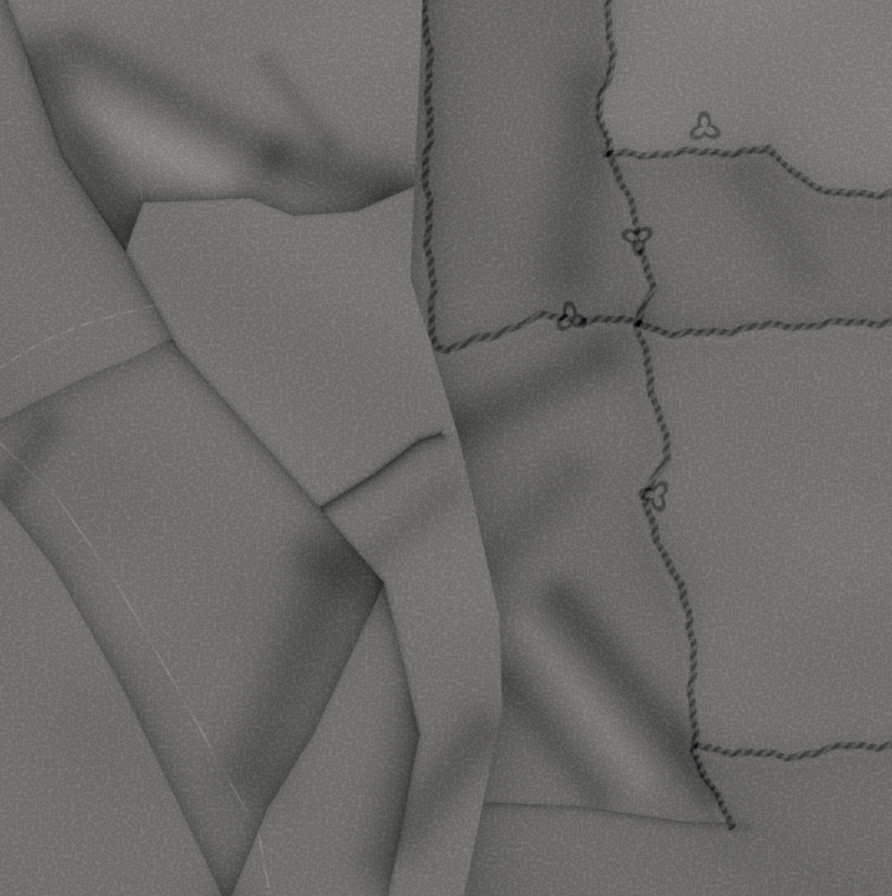
Write a Shadertoy shader that draws this texture.

```glsl
// Draped grey cloth: overlapping panels with soft wrinkles, folds and corded seams.
// Signed distances to polylines split the panels and shade their creases; capsules
// give the broad wrinkles, cellular noise the grain of the weave.
#define TINT vec3(1, .99, .967)
#define EDGE .0015
#define CORD .0055
#define TWIST 480.
#define SHADE .016
#define GRAIN .075
#define CELLS 270.

// Keeps the nearest segment: x = signed distance, y = how squarely it is faced.
// Positive is right of a downward line, or above one running right.
void nearest(inout vec2 s, vec2 p, vec2 a, vec2 b) {
    vec2 ba = b - a, pa = p - a;
    float d = length(pa - ba * clamp(dot(pa, ba) / dot(ba, ba), 0., 1.));
    float side = (ba.y * pa.x - ba.x * pa.y) / length(ba);
    if (d < abs(s.x)) s = vec2(side < 0. ? -d : d, (abs(side) + 1e-5) / (d + 1e-5));
}

// Polylines through four or six points
vec2 path(vec2 p, vec4 a, vec4 b) {
    vec2 s = vec2(9, 0);
    nearest(s, p, a.xy, a.zw);
    nearest(s, p, a.zw, b.xy);
    nearest(s, p, b.xy, b.zw);
    return s;
}
vec2 path(vec2 p, vec4 a, vec4 b, vec4 c) {
    vec2 s = path(p, a, b);
    nearest(s, p, b.zw, c.xy);
    nearest(s, p, c.xy, c.zw);
    return s;
}
vec2 closer(vec2 s, vec2 t) { return abs(s.x) < abs(t.x) ? s : t; }
float over(vec2 s) { return smoothstep(-EDGE, EDGE, s.x); }

// Shadow with its own falloff on each side
float fold(vec2 s, float positive, float negative) {
    return s.y * exp(-abs(s.x) / mix(negative, positive, over(s)));
}

// Soft wrinkle along a segment
float ridge(vec2 p, vec4 l, float width) {
    vec2 s = vec2(9, 0);
    nearest(s, p, l.xy, l.zw);
    return exp(-s.x * s.x / (width * width));
}

// Twisted cord with a lit rim and a soft shadow
float seam(vec2 s, vec2 p) {
    float cord = smoothstep(CORD, CORD * .4, abs(s.x));
    float rim = exp(-pow(abs(s.x / CORD + 1.5), 2.));
    return .025 * rim - cord * (.1 + .06 * sin((p.x + p.y) * TWIST)) - .045 * exp(-abs(s.x) / SHADE);
}

float chalk(vec2 s, vec2 p) {
    return .08 * smoothstep(EDGE * 1.6, 0., abs(s.x)) * (.6 + .4 * sin((p.x - p.y) * 210.));
}

float knot(vec2 p, vec2 centre) {
    vec2 q = p - centre;
    float loop = abs(length(q) - .011 - .005 * sin(3. * atan(q.y, q.x) + centre.x * 40.));
    return -.15 * smoothstep(CORD, .001, loop);
}

float cellular(vec2 p) {
    float d = 2.;
    for (int i = 0; i < 9; i++) {
        vec2 c = floor(p) + vec2(i % 3 - 1, i / 3 - 1);
        vec2 h = fract(sin(c * mat2(127.1, 311.7, 269.5, 183.3)) * 43758.);
        d = min(d, length(c + h - p));
    }
    return d;
}

float leftCloth(vec2 p) {
    float v = .445 - .08 * fold(path(p, vec4(-.02, .48, .1, .42), vec4(.15, .4, .2, .375)), EDGE, SHADE);
    v -= .1 * fold(path(p, vec4(0, .555, .06, .63), vec4(.14, .77, .26, 1.02)), SHADE, EDGE);
    v += chalk(path(p, vec4(0, .41, .05, .38), vec4(.1, .36, .175, .34)), p);
    v += chalk(path(p, vec4(0, .495, .06, .55), vec4(.13, .65, .2, .77), vec4(.29, .93, .303, 1)), p);
    v -= .07 * ridge(p, vec4(.01, .54, .05, .48), .022) + .1 * ridge(p, vec4(.38, .63, .28, .86), .04);
    v -= .06 * ridge(p, vec4(.35, .62, .42, .66), .03) + .08 * ridge(p, vec4(.47, .8, .43, .96), .03);
    return v - .12 * fold(path(p, vec4(.43, .65, .35, .82), vec4(.3, .9, .25, 1.02)), EDGE, SHADE);
}

float middleFlap(vec2 p) {
    float pinch = fold(path(p, vec4(.36, .567, .42, .53), vec4(.47, .492, .495, .484)), .003, .007);
    return .455 - .23 * pinch - .045 * ridge(p, vec4(.42, .62, .5, .55), .022) - .09 * ridge(p, vec4(.54, .82, .45, .93), .032);
}

float topFlap(vec2 p) {
    float v = .47 - .15 * ridge(p, vec4(.04, .07, .13, .25), .035) + .06 * ridge(p, vec4(.09, .12, .24, .2), .025);
    v -= .09 * ridge(p, vec4(.09, .05, .3, .17), .025) + .12 * ridge(p, vec4(.32, .18, .43, .21), .032);
    return v - .05 * ridge(p, vec4(.3, .07, .37, .16), .014);
}

float backCloth(vec2 p) {
    float v = .43 - .08 * ridge(p, vec4(.66, .1, .64, .3), .04) + .05 * ridge(p, vec4(.59, .7, .72, .87), .018);
    v -= .09 * ridge(p, vec4(.51, .48, .67, .4), .03) + .05 * ridge(p, vec4(.55, .63, .64, .53), .03);
    v -= .11 * ridge(p, vec4(.63, .67, .8, .88), .025) + .07 * ridge(p, vec4(.57, .76, .67, .89), .02);
    vec2 hem = path(p, vec4(.51, .895, .64, .9), vec4(.77, .918, .84, .92));
    return mix(.425, v, over(hem)) - .09 * fold(hem, EDGE, SHADE * .3);
}

void mainImage(out vec4 fragColor, in vec2 fragCoord) {
    vec2 p = fragCoord / iResolution.xy;
    p.y = 1. - p.y; // y runs down
    vec2 q = p + .0022 * sin(p.yx * 75.) + .001 * sin(p.yx * 190.); // uneven sewing

    // Panel borders
    vec2 left = closer(path(p, vec4(0, -.02, .07, .175), vec4(.14, .28, .2, .39), vec4(.36, .57, .43, .65)), path(p, vec4(.43, .65, .47, .82), vec4(.45, .92, .43, 1.02)));
    vec2 right = path(p, vec4(.476, -.05, .46, .31), vec4(.515, .49, .56, .69), vec4(.563, .79, .51, 1.05));
    vec2 top = path(p, vec4(.14, .28, .16, .225), vec4(.28, .22, .33, .24), vec4(.4, .235, .48, .2));
    vec2 spine = closer(path(q, vec4(.683, -.02, .685, .08), vec4(.67, .13, .71, .24), vec4(.73, .32, .715, .36)), path(q, vec4(.715, .36, .75, .51), vec4(.72, .555, .775, .69), vec4(.778, .84, .82, .92)));
    vec2 upper = path(q, vec4(.68, .173, .86, .168), vec4(.93, .217, 1.02, .214));
    vec2 centre = path(q, vec4(.72, .36, .76, .375), vec4(.85, .365, 1.02, .358));
    vec2 lower = path(q, vec4(.78, .833, .88, .845), vec4(.95, .833, 1.02, .83));
    vec2 inner = closer(path(q, vec4(.476, -.02, .482, .1), vec4(.478, .2, .487, .385)), path(q, vec4(.487, .385, .5, .392), vec4(.61, .353, .72, .36)));

    // Back layer
    float panels = mix(mix(mix(.425, .455, over(lower)), .43, over(centre)), .49, over(upper));
    panels -= .04 * ridge(p, vec4(.84, .2, .9, .3), .03);
    float back = mix(backCloth(p), panels, over(spine) * smoothstep(.93, .91, p.y));
    back += seam(spine, p) + seam(upper, p) + seam(centre, p) + seam(lower, p) + seam(inner, p);
    back += knot(p, vec2(.79, .143)) + knot(p, vec2(.715, .267)) + knot(p, vec2(.64, .355)) + knot(p, vec2(.735, .553));
    back -= .07 * fold(right, .03, EDGE);

    // Front layers
    float front = mix(middleFlap(p), topFlap(p), over(top)) - .14 * fold(top, SHADE, EDGE);
    front = mix(leftCloth(p), front, over(left)) - .12 * fold(left, .003, .009);
    float v = mix(front, back, over(right));

    // Uneven light and woven grain
    v += .006 * (sin(p.x * 17. + 3. * sin(p.y * 9.)) + sin(p.y * 23. - p.x * 13.));
    v += GRAIN * (cellular(p * CELLS) - .45);
    fragColor = vec4(v * TINT, 1);
}
```
